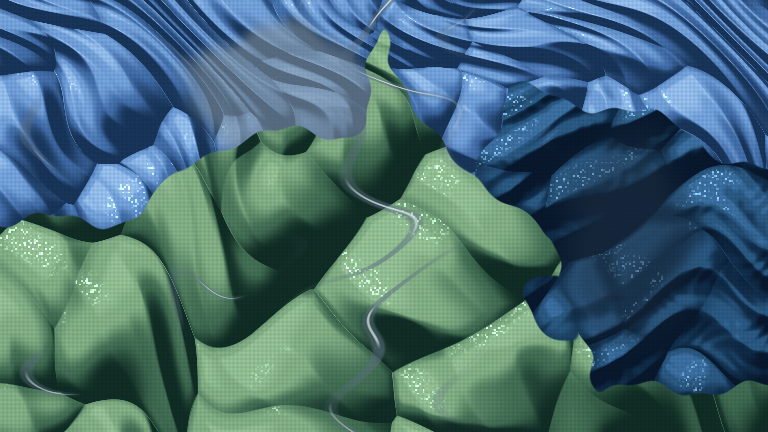
Reproduce this texture procedurally as a WebGL 2 fragment shader.

```glsl
#version 300 es
precision highp float;

uniform vec2 u_resolution;
out vec4 fragColor;

#define WARP 0.065
#define RELIEF 0.62
#define SLOPE_STEP 0.003
#define THREADS 105.0
#define WEAVE 0.035
#define SPARKLE_GRID 230.0
#define SPARKLE 0.5
#define FILM_COLOUR vec3(0.45, 0.54, 0.63)
#define LIGHT_DIR vec3(-0.40, 0.58, 0.71)

struct Cloth {
    vec2 frequency;
    float angle, wrinkle, crumple;
    vec3 deep, dark, light, bright;
};

vec2 hash2(vec2 p) {
    vec2 k = vec2(dot(p, vec2(127.1, 311.7)), dot(p, vec2(269.5, 183.3)));
    return fract(sin(k) * 43758.5);
}

// Layered sines bend straight folds into flowing ones.
vec2 flow(vec2 p) {
    for (int i = 1; i <= 4; i++) {
        float octave = float(i);
        p += WARP / octave * sin(p.yx * 5.0 * octave + vec2(1.7, 4.1) * octave);
    }
    return p;
}

// Cellular domes: x is the height, y the gap to the neighbouring dome.
vec2 domes(vec2 p) {
    vec2 cell = floor(p);
    float best = -9.0, second = -9.0;
    for (int j = -1; j <= 1; j++)
    for (int i = -1; i <= 1; i++) {
        vec2 id = cell + vec2(i, j);
        vec2 seed = hash2(id);
        vec2 d = id + 0.1 + 0.8 * seed - p;
        float h = 0.3 * fract(seed.x * 17.0 + seed.y * 5.0) - dot(d, d);
        second = max(second, min(best, h));
        best = max(best, h);
    }
    return vec2(best, best - second);
}

float ridge(float phase) {
    float s = sin(phase);
    return 1.0 - sqrt(s * s + 0.04);
}

vec2 relief(vec2 p, Cloth c) {
    float co = cos(c.angle), si = sin(c.angle);
    vec2 q = mat2(co, -si, si, co) * flow(p) * c.frequency;
    vec2 dome = domes(q);
    float wrinkles = ridge(q.y * 4.2 + 1.5 * sin(q.x * 1.3)) * (0.5 + 0.5 * sin(q.x * 1.9 + q.y));
    wrinkles += 0.5 * ridge(q.y * 7.0 + q.x * 2.6 + sin(q.x * 2.1));
    float crumple = sin(p.x * 95.0 + 3.0 * sin(p.y * 41.0)) * sin(p.y * 88.0 + 3.0 * sin(p.x * 37.0));
    float height = (RELIEF * dome.x + c.wrinkle * wrinkles) / c.frequency.x;
    return vec2(height + c.crumple * crumple, dome.y);
}

vec3 paint(vec2 p, Cloth c, float shadow) {
    vec2 e = vec2(SLOPE_STEP, 0.0);
    vec2 here = relief(p, c);
    vec2 slope = vec2(relief(p + e.xy, c).x, relief(p + e.yx, c).x) - here.x;
    vec3 normal = normalize(vec3(-slope / SLOPE_STEP, 1.0));
    float lit = dot(normal, normalize(LIGHT_DIR));
    float shade = smoothstep(0.0, 1.0, lit) * mix(0.62, 1.0, smoothstep(0.0, 0.22, here.y)) * shadow;

    vec3 colour = mix(c.deep, c.dark, smoothstep(0.05, 0.38, shade));
    colour = mix(colour, c.light, smoothstep(0.36, 0.76, shade));
    colour = mix(colour, c.bright, 0.65 * smoothstep(0.86, 1.0, shade));

    // Woven threads and wet sparkles
    vec2 thread = sin(p * THREADS * 6.2832);
    colour *= 1.0 + WEAVE * (thread.x + thread.y);
    vec2 grain = hash2(floor(p * SPARKLE_GRID));
    float wet = smoothstep(0.84, 1.0, lit) * smoothstep(0.1, 0.8, sin(p.x * 19.0 + 2.0 * sin(p.y * 15.0)));
    return colour + SPARKLE * wet * smoothstep(0.72, 1.0, grain.x) * vec3(0.8, 0.9, 0.9);
}

float greenTop(float x) {
    float spike = (x - 0.89) / 0.045;
    return 0.49 + 0.20 * smoothstep(0.25, 0.6, x) + 0.23 * exp(-spike * spike)
        - 0.25 * smoothstep(0.98, 1.3, x) - 0.34 * smoothstep(1.26, 1.4, x);
}

float ellipse(vec2 p, vec2 centre, vec2 radius) {
    return length((p - centre) / radius);
}

void main() {
    vec2 p = gl_FragCoord.xy / u_resolution.y;
    float aa = 1.0 / u_resolution.y;
    vec2 w = p + 0.016 * sin(p.yx * 23.0 + vec2(0.5, 2.0)) + 0.006 * sin(p.yx * 61.0);

    Cloth sky = Cloth(vec2(3.6, 7.5), -0.85 + 0.3 * smoothstep(0.7, 1.3, p.x), 0.17, 0.0,
        vec3(0.09, 0.20, 0.34), vec3(0.25, 0.42, 0.65), vec3(0.44, 0.62, 0.84), vec3(0.64, 0.79, 0.95));
    Cloth leaf = Cloth(vec2(2.9, 4.3), -0.65, 0.10, 0.0,
        vec3(0.06, 0.17, 0.14), vec3(0.25, 0.42, 0.32), vec3(0.50, 0.67, 0.51), vec3(0.60, 0.77, 0.60));
    Cloth navy = Cloth(vec2(3.2, 5.2), 0.55, 0.13, 0.0012,
        vec3(0.03, 0.09, 0.17), vec3(0.06, 0.17, 0.28), vec3(0.16, 0.34, 0.50), vec3(0.26, 0.47, 0.68));

    // Overlapping cloth outlines, positive inside
    float rise = (greenTop(w.x + 0.005) - greenTop(w.x - 0.005)) / 0.01;
    float leafEdge = (greenTop(w.x) - w.y) / sqrt(1.0 + rise * rise);
    leafEdge = min(leafEdge, 0.06 * (ellipse(w, vec2(1.29, 0.29), vec2(0.06, 0.075)) - 1.0));
    float navyTop = 0.79 - 0.06 * smoothstep(1.2, 1.5, w.x) - 0.13 * smoothstep(1.5, 1.78, w.x);
    float navyEdge = min(w.x - 1.14 - 0.04 * sin(w.y * 9.0), navyTop - w.y);
    float leafShadow = mix(0.55, 1.0, smoothstep(0.0, 0.05, -leafEdge));

    // Pale submerged pool and murky hollow
    vec3 skyColour = paint(p, sky, leafShadow);
    float pool = 1.0 - smoothstep(0.75, 1.1, ellipse(w, vec2(0.66, 0.79), vec2(0.24, 0.16)));
    skyColour = mix(skyColour, FILM_COLOUR * (0.65 + 0.55 * skyColour.b), 0.85 * pool);
    float hollow = 1.0 - smoothstep(0.5, 1.2, ellipse(w, vec2(1.45, 0.45), vec2(0.17, 0.26)));
    vec3 navyColour = paint(p, navy, leafShadow * (1.0 - 0.35 * hollow));
    navyColour = mix(navyColour, vec3(0.15, 0.23, 0.31), 0.4 * hollow);
    float corner = smoothstep(1.0, 1.12, w.x) * smoothstep(0.17, 0.10, w.y);
    vec3 leafColour = paint(p, leaf, 1.0 - 0.42 * corner);

    vec3 colour = mix(skyColour, navyColour, smoothstep(-aa, aa, navyEdge));
    colour = mix(colour, leafColour, smoothstep(-aa, aa, leafEdge));

    // Winding water rims with bright glints
    vec2 q = flow(p);
    float rim = abs(sin(q.x * 13.0 + 1.8 * sin(q.y * 9.0) + 0.8 * sin(q.y * 23.0)));
    float channel = exp(-pow((p.x - 0.90) / 0.13, 2.0));
    float scattered = 0.7 * smoothstep(0.55, 0.95, sin(p.x * 8.0 + 1.0) * sin(p.y * 11.0 + p.x * 3.0));
    float wetness = max(channel, scattered) * smoothstep(1.3, 1.1, p.x);
    colour = mix(colour, FILM_COLOUR * 0.8, 0.55 * wetness * smoothstep(0.24, 0.12, rim));
    float glint = smoothstep(0.07, 0.01, rim) * smoothstep(0.1, 0.8, sin(q.y * 25.0 + q.x * 8.0));
    colour = mix(colour, vec3(0.88, 0.93, 0.93), 0.8 * wetness * glint);

    fragColor = vec4(clamp(colour, 0.0, 1.0), 1.0);
}
```
